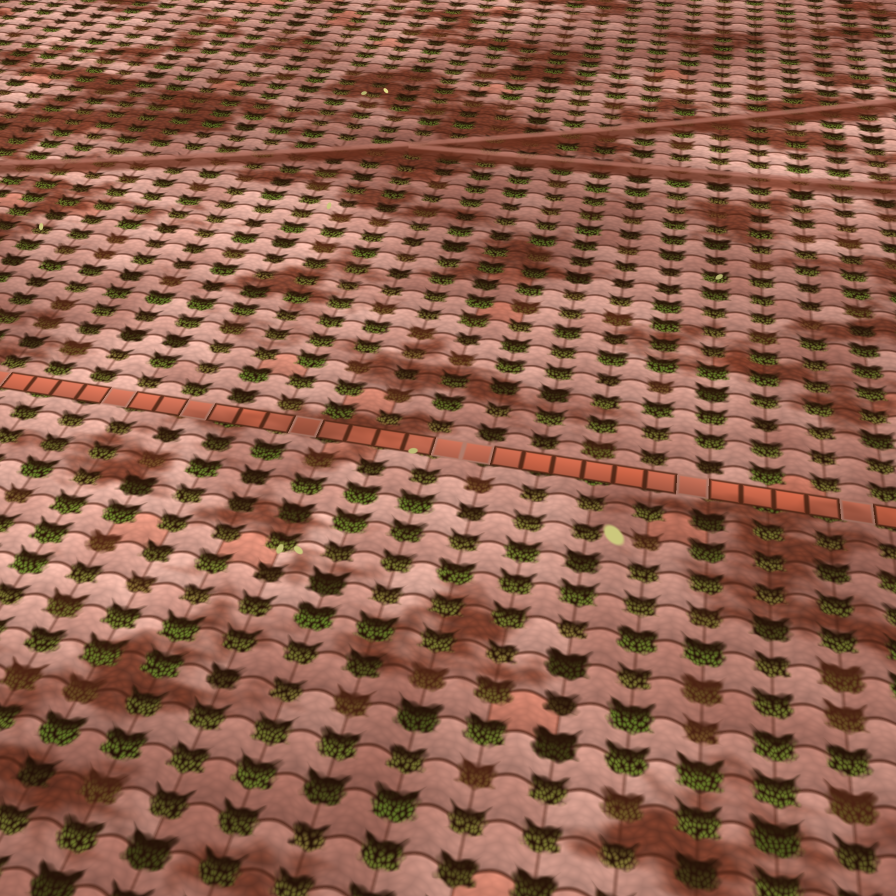
Reproduce this texture procedurally as a Shadertoy shader.

```glsl
#define COLUMNS 17.2
#define ROWS 36.5
#define HOLE vec2(0.25, 0.27)
#define JOINT 0.035
#define BAND 0.38
#define PAVER vec3(0.68, 0.44, 0.38)
#define PALE vec3(0.86, 0.66, 0.60)
#define SOIL vec3(0.40, 0.18, 0.11)
#define SHADE vec3(0.15, 0.07, 0.03)
#define GRASS vec3(0.37, 0.32, 0.15)
#define BRICK vec3(0.82, 0.40, 0.28)
#define LEAF vec3(0.90, 0.88, 0.55)

float hash(vec2 p) {
    p = fract(p * vec2(0.1031, 0.1173));
    p += dot(p, p.yx + 33.3);
    return fract((p.x + p.y) * p.x * 17.0);
}

// Distance to the nearest scattered point
float cellular(vec2 p) {
    vec2 cell = floor(p);
    float nearest = 2.0;
    for (int y = -1; y <= 1; y++)
    for (int x = -1; x <= 1; x++) {
        vec2 id = cell + vec2(x, y);
        vec2 point = id + vec2(hash(id), hash(id + 71.0));
        nearest = min(nearest, distance(p, point));
    }
    return nearest;
}

// Layered sines, about -1 to 1
float stains(vec2 p) {
    float sum = 0.0, amp = 0.5;
    for (int i = 0; i < 5; i++) {
        sum += amp * sin(p.x + 1.7 * sin(p.y));
        p = mat2(1.5, 1.1, -1.1, 1.5) * p + 3.1;
        amp *= 0.65;
    }
    return sum;
}

vec3 pavers(vec2 g, float dirt, float wear, float blur) {
    g.y += 0.2 * pow(sin(3.14159 * g.x), 2.0);
    vec2 id = floor(g), face = g - id;
    vec2 holeId = floor(g + 0.5), h = g - holeId;

    // Paver face with worn, lit top
    float grain = cellular(g * 6.0);
    float tone = hash(id + 200.0);
    vec3 color = mix(PAVER, PALE, clamp(0.25 + 0.5 * tone + 0.45 * wear, 0.0, 1.0));
    color = mix(color, BRICK, 0.4 * step(0.975, hash(id + 310.0)));
    color *= 1.14 - 0.24 * face.y - 0.14 * grain;
    color = mix(color, SOIL * (1.2 - 0.4 * grain), dirt);

    // Joints, stronger along the rows
    vec2 edge = 0.5 - abs(face - 0.5);
    vec2 gap = 1.0 - smoothstep(vec2(0.0), vec2(JOINT + blur), edge * vec2(1.5, 1.0));
    color = mix(color, mix(SHADE, SOIL, 0.6), max(0.4 * gap.x, 0.7 * gap.y));

    // Planted holes at the paver corners
    float fill = hash(holeId + 520.0), lush = hash(holeId + 640.0);
    float ragged = 0.035 * sin(g.x * 23.0 + fill * 9.0) * sin(g.y * 19.0 + lush * 7.0);
    vec2 reach = abs(h) - HOLE * (0.82 + 0.36 * fill);
    float soft = blur + 0.025;
    float inside = 1.0 - smoothstep(-soft, soft, max(reach.x, reach.y) + ragged);
    float blades = cellular(g * vec2(17.0, 9.0) + 40.0);
    vec3 leafy = GRASS * mix(vec3(1.0), vec3(0.8, 1.15, 0.8), fill);
    vec3 plant = mix(leafy * 1.35, SHADE, smoothstep(0.0, 0.95, blades));
    plant = mix(plant, SHADE, 0.65 * smoothstep(0.45, 0.0, lush));
    plant = mix(plant, SHADE, 0.9 * smoothstep(0.08, -0.22, h.y));
    plant = mix(plant, SOIL, 0.6 * smoothstep(0.8, 0.95, lush));
    return mix(color, plant, inside);
}

vec3 brickBand(vec2 ground, float dirt, float blur) {
    vec2 b = vec2(ground.x * 1.8, ground.y / (2.0 * BAND) + 0.5);
    float tone = hash(vec2(floor(b.x) + 90.0, 7.0));
    vec3 color = mix(BRICK, PAVER, 0.5 * tone) * (1.1 - 0.25 * b.y);
    color = mix(color, SOIL, 0.4 * dirt);
    float side = 0.5 - abs(fract(b.x) - 0.5);
    float gap = 1.0 - smoothstep(0.03, 0.08 + blur, min(side, 0.5 - abs(b.y - 0.5)));
    return mix(color, mix(SHADE * 1.5, PALE, step(0.8, tone) * 0.7), 0.8 * gap);
}

vec3 paint(vec2 q) {
    // Ground plane in perspective: columns and rows of pavers
    float depth = q.y + 0.553 + 0.0238 * q.x;
    float rise = q.y - 0.423 - 0.155 * q.x;
    vec2 ground = vec2(COLUMNS * (q.x - 0.827), ROWS * rise) / depth;
    float blur = 0.03 + 0.45 * ROWS * (depth - rise) / (depth * depth * iResolution.y);

    // Red soil patches and pale worn areas
    float farDust = 0.7 * exp(-pow((q.y - 0.13) / 0.05, 2.0)) * (1.0 - 0.6 * q.x);
    float dirt = 0.85 * smoothstep(0.1, 0.9, stains(ground * vec2(0.6, 0.8)) + farDust);
    float wear = stains(ground * vec2(0.22, 0.17) + 5.0);
    vec3 color = pavers(ground - vec2(0.45, 0.2), dirt, wear, blur);
    float band = 1.0 - smoothstep(BAND - blur, BAND + blur, abs(ground.y));
    color = mix(color, brickBand(ground, dirt, blur), band);
    color *= 1.0 + 0.1 * wear;

    // Two distant curbs with a soil shadow beneath
    float bend = q.y - 0.182 + q.x * (0.0275 + 0.0426 * q.x);
    float branch = q.y - 0.163 - 0.085 * (q.x - 0.456) + step(q.x, 0.456);
    for (int i = 0; i < 2; i++) {
        float d = i == 0 ? bend : branch;
        color = mix(color, SOIL, 0.7 * (1.0 - smoothstep(0.003, 0.009, abs(d - 0.006))));
        color = mix(color, PAVER * 1.05, 0.75 * (1.0 - smoothstep(0.001, 0.004, abs(d))));
    }

    // Fallen leaves, the first one largest
    for (int i = 0; i < 9; i++) {
        vec2 seed = vec2(float(i) * 13.0 + 5.0, 37.0);
        vec2 spot = vec2(hash(seed), 0.7 * hash(seed + 19.0));
        if (i == 0) spot = vec2(0.685, 0.597);
        float size = depth * (i == 0 ? 0.013 : 0.0055), turn = 6.28 * hash(seed + 50.0);
        vec2 d = mat2(cos(turn), sin(turn), -sin(turn), cos(turn)) * (q - spot);
        float leaf = length(d * vec2(1.0, 1.7)) / size;
        color = mix(color, LEAF * (0.8 + 0.2 * hash(seed + 8.0)), 1.0 - smoothstep(0.7, 1.1, leaf));
    }
    return color;
}

void mainImage(out vec4 fragColor, in vec2 fragCoord) {
    vec3 sum = vec3(0.0);
    for (int i = 0; i < 4; i++) {
        vec2 offset = vec2(i % 2, i / 2) * 0.5 - 0.25;
        vec2 uv = (fragCoord + offset) / iResolution.xy;
        sum += paint(vec2(uv.x, 1.0 - uv.y));
    }
    fragColor = vec4(sum / 4.0, 1.0);
}
```
